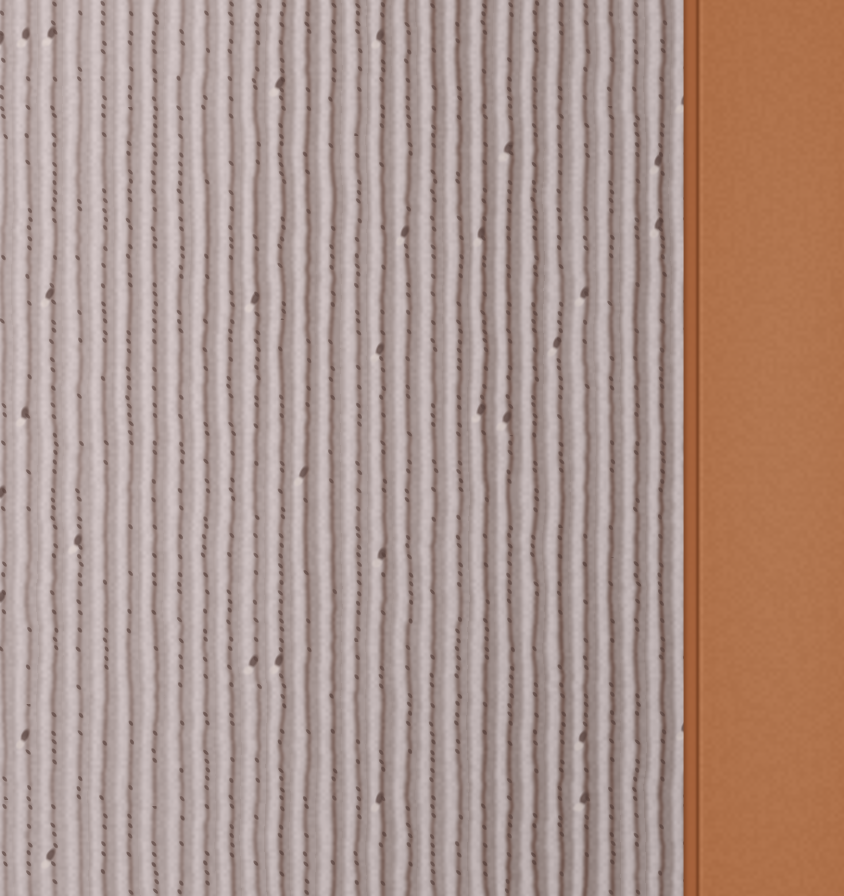
A Shadertoy shader for this texture:

```glsl
const float RIB_PERIOD = 0.03;
const float RIB_SHIFT = 0.52;
const float PANEL_EDGE = 0.810;
const float SEAM_X = 0.8265;
const float CHIP_ROWS = 96.0;
const float DENT_ROWS = 14.0;
const float DENT_CHANCE = 0.09;
const vec3 CLAY_LIGHT = vec3(0.775, 0.725, 0.725);
const vec3 CLAY_MID = vec3(0.625, 0.560, 0.545);
const vec3 CLAY_DARK = vec3(0.475, 0.365, 0.330);
const vec3 CHIP_COLOR = vec3(0.36, 0.27, 0.25);
const vec3 PANEL_COLOR = vec3(0.695, 0.460, 0.310);
const vec3 PANEL_DEEP = vec3(0.660, 0.400, 0.240);
const vec3 SEAM_COLOR = vec3(0.47, 0.25, 0.13);

float hash(vec2 p) {
    return fract(sin(dot(p, vec2(127.1, 311.7))) * 43758.5453);
}

float noise(vec2 p) {
    vec2 i = floor(p), f = fract(p);
    f = f * f * (3.0 - 2.0 * f);
    return mix(mix(hash(i), hash(i + vec2(1, 0)), f.x),
               mix(hash(i + vec2(0, 1)), hash(i + vec2(1, 1)), f.x), f.y);
}

float bump(float x, float center, float width) {
    float d = (x - center) / width;
    return exp(-d * d);
}

float blob(vec2 p, vec2 radius) {
    return 1.0 - smoothstep(0.5, 1.2, length(p / radius));
}

// Small broken nicks along the shaded edge of each rib
float chips(float t, float rib, float y) {
    float row = floor(y * CHIP_ROWS);
    vec2 cell = vec2(rib, row);
    float roughness = noise(vec2(rib * 7.3, y * 5.0));
    float present = step(hash(cell + 3.7), 0.15 + 0.6 * roughness);
    vec2 center = vec2(0.66 + 0.10 * (hash(cell + 9.1) - 0.5),
                       0.35 + 0.30 * hash(cell + 5.3));
    vec2 d = vec2(t, fract(y * CHIP_ROWS)) - center;
    d.y += d.x * 1.5;
    return present * blob(d, vec2(0.10, 0.27));
}

// Sparse larger dents, each a shadow beside a lit lip
vec2 dents(float t, float rib, float y) {
    vec2 cell = vec2(rib, floor(y * DENT_ROWS));
    float present = step(hash(cell + 21.4), DENT_CHANCE);
    vec2 center = vec2(0.55, 0.3 + 0.4 * hash(cell + 2.9));
    vec2 d = vec2(t, fract(y * DENT_ROWS)) - center;
    d.x -= d.y * 0.7;
    return present * vec2(blob(d, vec2(0.17, 0.11)),
                          blob(d + vec2(0.10, 0.14), vec2(0.20, 0.08)));
}

vec3 ribbedClay(vec2 uv) {
    float wobble = 0.14 * (noise(vec2(uv.x * 33.0, uv.y * 18.0)) - 0.5)
                 + 0.07 * (noise(vec2(uv.x * 33.0, uv.y * 90.0)) - 0.5);
    float phase = uv.x / RIB_PERIOD + RIB_SHIFT + wobble;
    float t = fract(phase);
    float rib = floor(phase);

    // Rounded crest, sharp shaded side, shallow groove
    float crest = smoothstep(0.0, 0.25, t) * (1.0 - smoothstep(0.42, 0.64, t));
    float glint = bump(t, 0.30, 0.10);
    float shade = bump(t, 0.68, 0.10);
    float depth = mix(0.55, 1.0, smoothstep(0.0, 0.75, uv.x));
    depth *= 0.75 + 0.5 * noise(vec2(rib * 3.1, uv.y * 3.0));

    vec3 groove = mix(CLAY_LIGHT, CLAY_MID, clamp(depth * 0.95, 0.0, 1.0));
    vec3 color = mix(groove, CLAY_LIGHT, crest);
    color = mix(color, CLAY_DARK, clamp(shade * depth * 0.8, 0.0, 1.0));
    color += 0.025 * glint;

    // Surface damage
    vec2 dent = dents(t, rib, uv.y);
    color = mix(color, CHIP_COLOR, 0.65 * chips(t, rib, uv.y));
    color = mix(color, CHIP_COLOR, 0.75 * dent.x);
    color = mix(color, vec3(0.86, 0.81, 0.79), 0.7 * dent.y);

    // Broad falloff and plaster grain
    color *= mix(1.01, 0.95, smoothstep(0.1, 0.8, uv.x));
    color *= mix(0.97, 1.01, smoothstep(0.0, 0.6, uv.y));
    color += 0.04 * (noise(uv * vec2(240.0, 256.0)) - 0.5);
    return color;
}

vec3 smoothPanel(vec2 uv, float pixel) {
    float light = bump(uv.x, 0.93, 0.13) * bump(uv.y, 0.50, 0.65);
    vec3 color = mix(PANEL_DEEP, PANEL_COLOR, 0.25 + 0.8 * light);
    color += 0.025 * (noise(uv * vec2(220.0, 234.0)) - 0.5);

    // Recessed frame strip and its seam
    float strip = 1.0 - smoothstep(SEAM_X - pixel, SEAM_X + pixel, uv.x);
    color = mix(color, vec3(0.64, 0.37, 0.22), 0.75 * strip);
    color = mix(color, SEAM_COLOR, 0.85 * bump(uv.x, SEAM_X, 0.0022));
    color = mix(color, SEAM_COLOR, 0.65 * bump(uv.x, PANEL_EDGE, 0.004));
    return color + 0.035 * bump(uv.x, SEAM_X + 0.005, 0.002);
}

void mainImage(out vec4 fragColor, in vec2 fragCoord) {
    vec2 uv = fragCoord / iResolution.xy;
    float pixel = 1.0 / iResolution.x;
    float panel = smoothstep(PANEL_EDGE - pixel, PANEL_EDGE + pixel, uv.x);
    vec3 color = mix(ribbedClay(uv), smoothPanel(uv, pixel), panel);
    fragColor = vec4(clamp(color, 0.0, 1.0), 1.0);
}
```
